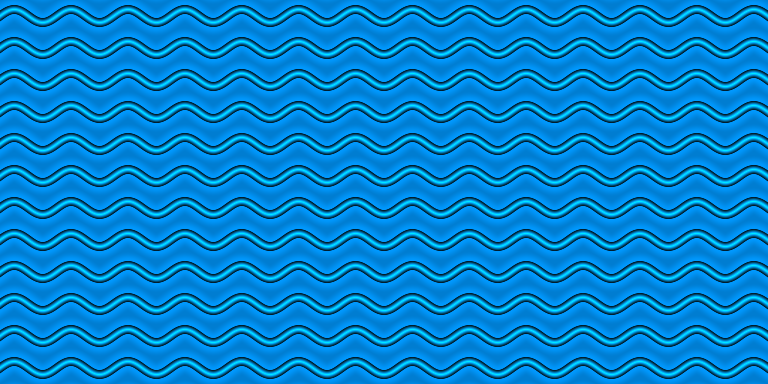
Write a WebGL 2 fragment shader that draws this pattern.

```glsl
#version 300 es
precision highp float;
// Stacked rows of glossy tubes that follow a sine wave over a blue ground.
// The distance to the nearest wave is found by walking short chords of it;
// that distance shades both the tube and the soft glow around it.

#define ROWS 12.0         // waves down the canvas
#define WAVES 13.5        // periods across the canvas
#define AMPLITUDE 0.205   // wave height, in rows
#define HALF_WIDTH 0.14   // tube radius, in rows
#define TUBE_FALLOFF 1.2  // how fast the tube darkens to its rim
#define GLOW_REACH 0.45   // distance at which the glow ends, in rows
#define CHORD 0.08        // length of one chord along x, in rows

uniform vec2 u_resolution;
out vec4 fragColor;

const float TAU = 6.2831853;
const vec3 GLOW_BLUE = vec3(0.0, 0.60, 1.0);
const vec3 DEEP_BLUE = vec3(0.0, 0.49, 0.82);
const vec3 TUBE_TINT = vec3(0.0, 1.0, 1.5);

float segmentDistance(vec2 p, vec2 a, vec2 b) {
    vec2 pa = p - a, ba = b - a;
    return length(pa - ba * clamp(dot(pa, ba) / dot(ba, ba), 0.0, 1.0));
}

vec2 wavePoint(float x, float frequency) {
    return vec2(x, AMPLITUDE * sin(frequency * x));
}

// Distance to the nearest wave among this row and its two neighbours
float waveDistance(vec2 p, float frequency) {
    float nearest = 1e3;
    vec2 start = wavePoint(p.x - 7.0 * CHORD, frequency);
    for (int i = -6; i <= 7; i++) {
        vec2 end = wavePoint(p.x + float(i) * CHORD, frequency);
        for (int row = -1; row <= 1; row++) {
            vec2 q = vec2(p.x, p.y - float(row));
            nearest = min(nearest, segmentDistance(q, start, end));
        }
        start = end;
    }
    return nearest;
}

void main() {
    // One unit is the height of a row
    vec2 p = gl_FragCoord.xy / u_resolution.y * ROWS;
    float frequency = TAU * WAVES * u_resolution.y / (u_resolution.x * ROWS);
    p.y = fract(p.y) - 0.5;

    float d = waveDistance(p, frequency);
    float pixel = ROWS / u_resolution.y;

    // Ground: bright beside the tubes, deeper between them
    vec3 ground = mix(GLOW_BLUE, DEEP_BLUE, smoothstep(HALF_WIDTH, GLOW_REACH, d));

    // Tube: bright core, near-black rim
    float core = pow(clamp(1.0 - d / HALF_WIDTH, 0.0, 1.0), TUBE_FALLOFF);
    vec3 tube = min(TUBE_TINT * mix(0.05, 0.92, core), 1.0);

    float coverage = 1.0 - smoothstep(-0.5 * pixel, 0.5 * pixel, d - HALF_WIDTH);
    fragColor = vec4(mix(ground, tube, coverage), 1.0);
}
```
